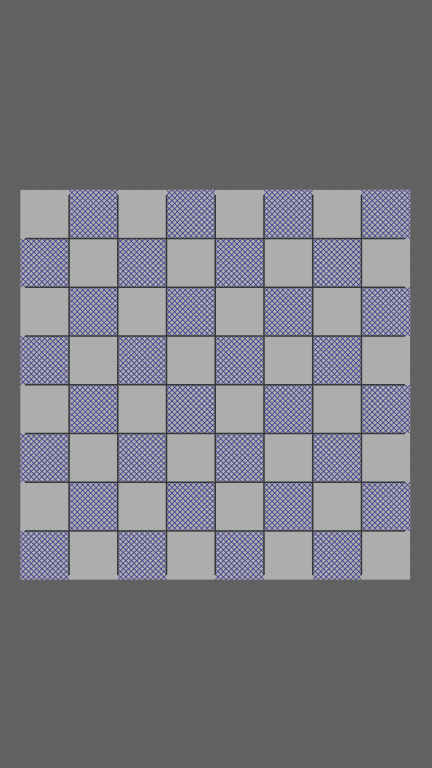
Reproduce this pattern procedurally as a WebGL 1 fragment shader.

```glsl
precision highp float;
// An eight by eight checkerboard centred on a plain grey ground.
// Alternate squares carry a fine blue diagonal crosshatch, and thin dark
// lines part the squares. Lengths are measured in squares of the board.
uniform vec2 u_resolution;

// Share of a pixel covered by a line, given the distance to its centre.
float lineCoverage(float dist, float width, float pixel) {
  float nearSide = max(dist - 0.5 * pixel, -0.5 * width);
  float farSide = min(dist + 0.5 * pixel, 0.5 * width);
  return clamp((farSide - nearSide) / pixel, 0.0, 1.0);
}

// Distance to the nearest whole number.
float toWhole(float x) {
  return abs(fract(x + 0.5) - 0.5);
}

// Two crossing families of diagonals, nine to a square.
float crosshatch(vec2 p, float pixel) {
  float count = 9.0;
  float acrossPixel = pixel * count * 1.4142;
  float rising = lineCoverage(toWhole((p.x - p.y) * count), 0.19, acrossPixel);
  float falling = lineCoverage(toWhole((p.x + p.y) * count), 0.19, acrossPixel);
  return 1.0 - (1.0 - rising) * (1.0 - falling);
}

void main() {
  // Square units, with the origin at the lower left corner of the board
  float pixel = 1.0 / (0.1128 * u_resolution.x);
  vec2 centred = gl_FragCoord.xy - 0.5 * u_resolution;
  vec2 p = (centred / u_resolution.x + 0.00174) / 0.1128 + 4.0;

  // Plain and hatched squares
  vec2 cell = floor(p);
  float hatched = 1.0 - mod(cell.x + cell.y, 2.0);
  vec3 board = mix(vec3(0.68), vec3(0.2, 0.2, 0.56),
                   hatched * crosshatch(p, pixel));

  // Dividing lines
  float divider = max(lineCoverage(toWhole(p.x), 0.031, pixel),
                      lineCoverage(toWhole(p.y), 0.031, pixel));
  vec2 fromCentre = abs(p - 4.0);
  float inner = step(max(fromCentre.x, fromCentre.y), 3.9);
  board = mix(board, vec3(0.22), divider * inner);

  // Board over the ground
  float edge = 4.0 - max(fromCentre.x, fromCentre.y);
  float inside = clamp(edge / pixel + 0.5, 0.0, 1.0);
  gl_FragColor = vec4(mix(vec3(0.38), board, inside), 1.0);
}
```
